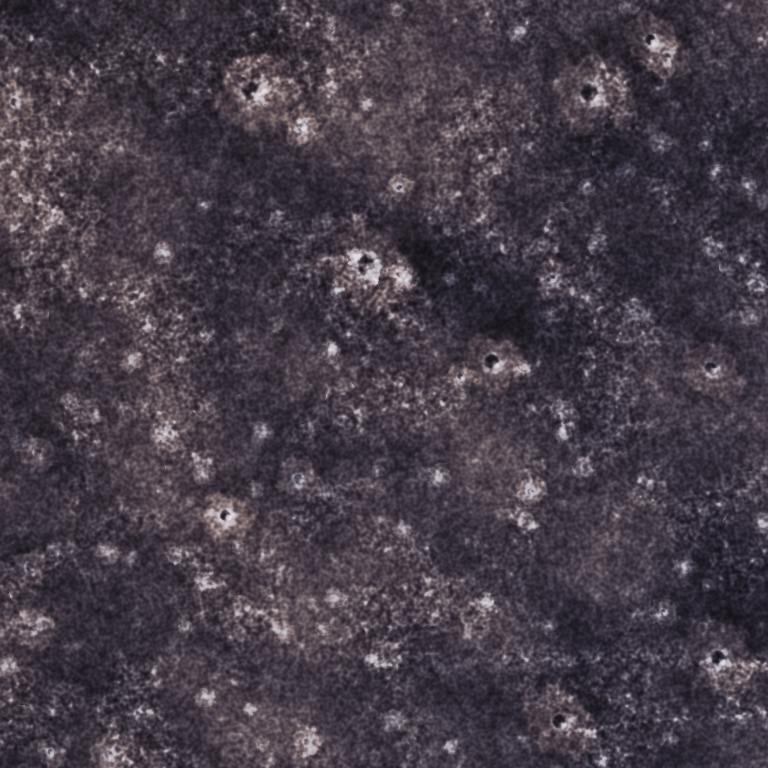
Give the GLSL for this texture, as a WebGL 2 fragment shader.

```glsl
#version 300 es
precision highp float;
// Dusty volcanic plain seen from above: dark grainy ground, pale specks and craters.
// Brightness is summed as a logarithm from gradient noise, scattered specks and three
// sizes of crater, then turned into a violet-grey to brown colour.

#define MEDIAN_TONE 0.225
#define GROUND_CONTRAST 0.62
#define GRAIN_CONTRAST 0.80
#define SPECK_CELLS 82.0
#define SPECK_GAIN 1.0
#define APRON_GAIN 0.34
#define HALO_GAIN 0.85
#define EDGE_WOBBLE 0.38
#define WARMTH 0.07
#define RIDGE_GAIN 0.45

uniform vec2 u_resolution;
out vec4 fragColor;

vec3 hash3(vec2 cell) {
  vec3 h = fract(cell.xyx * vec3(0.1031, 0.1030, 0.0973));
  h += dot(h, h.yxz + 33.33);
  return fract((h.xxy + h.yzz) * h.zyx);
}

vec2 gradientAt(vec2 cell) {
  float angle = 6.2832 * hash3(cell + 57.0).x;
  return vec2(cos(angle), sin(angle));
}

float gradientNoise(vec2 p) {
  vec2 i = floor(p), f = p - i, e = vec2(1.0, 0.0);
  vec2 w = f * f * f * (f * (f * 6.0 - 15.0) + 10.0);
  float a = dot(gradientAt(i), f), b = dot(gradientAt(i + e.xy), f - e.xy);
  float c = dot(gradientAt(i + e.yx), f - e.yx), d = dot(gradientAt(i + e.xx), f - e.xx);
  return mix(mix(a, b, w.x), mix(c, d, w.x), w.y);
}

vec2 turn(vec2 p, float angle) {
  return mat2(cos(angle), sin(angle), -sin(angle), cos(angle)) * p;
}

// Bright pebbles, denser where the cluster value is high.
float specks(vec2 p, float cluster) {
  vec2 g = p * SPECK_CELLS, cell = floor(g);
  float sum = 0.0;
  for (int n = 0; n < 9; n++) {
    vec2 c = cell + vec2(n % 3 - 1, n / 3 - 1);
    vec3 h = hash3(c + 311.0);
    float size = mix(0.18, 0.46, h.z * h.z);
    float present = step(hash3(c + 719.0).x, 0.07 + 0.26 * cluster);
    vec2 q = g - c - h.xy;
    sum += present * mix(0.5, 1.0, h.z) * exp(-dot(q, q) / (size * size));
  }
  return min(sum, 1.2);
}

// One size of crater. Returns log brightness, warmth.
vec2 craters(vec2 p, float cells, float chance, vec2 radii, float pit, float grain) {
  vec2 cell = floor(p * cells), sum = vec2(0.0);
  for (int n = 0; n < 9; n++) {
    vec2 c = cell + vec2(n % 3 - 1, n / 3 - 1);
    vec3 h = hash3(c + cells * 13.0), k = hash3(c + cells * 29.0);
    float radius = mix(radii.x, radii.y, h.z);
    vec2 q = (p - (c + 0.15 + 0.7 * h.xy) / cells) / radius;
    if (k.x > chance || dot(q, q) > 6.0) continue;
    // Ragged apron, some of them drawn out along the falling diagonal.
    vec2 s = turn(q, 0.7854);
    s.x /= 1.0 + 0.5 * k.y * k.y * pit;
    float core = length(q);
    float d = length(s) + EDGE_WOBBLE * gradientNoise(q * 1.7 + h.xy * 40.0)
            + 0.25 * gradientNoise(q * 4.5 + h.yz * 40.0);
    float apron = smoothstep(1.15, 0.72, d);
    float lip = exp(-pow((d - 0.8) / 0.13, 2.0));
    float shade = smoothstep(1.9, 0.9, length(q - vec2(0.25, 0.2))) * (1.0 - apron);
    float halo = exp(-(4.0 + 4.0 * pit) * core * core) * (0.5 + 0.6 * k.z) * (1.0 + 0.6 * grain);
    // Bowl: bright rim, shadow inside and a lit floor.
    float rim = exp(-pow((core - 0.27) / 0.09, 2.0));
    float shadow = smoothstep(0.27, 0.12, length(q - vec2(-0.05, 0.05)));
    float lit = smoothstep(0.18, 0.03, length(q - vec2(0.07, -0.06)));
    float tone = apron * APRON_GAIN + 0.1 * lip + halo * HALO_GAIN - 0.3 * shade * pit;
    tone += pit * (0.4 * rim - 1.5 * shadow + 1.5 * lit);
    sum += vec2(tone, apron * (0.2 + 0.6 * pit) - 1.2 * halo);
  }
  return sum;
}

void main() {
  vec2 p = gl_FragCoord.xy / min(u_resolution.x, u_resolution.y);
  // Broad ground, stretched along the falling diagonal.
  vec2 slope = turn(p, 0.56) * vec2(0.6, 1.0);
  float broad = gradientNoise(slope * 4.5 + 3.7);
  float patches = gradientNoise(slope * 11.0 + 21.0);
  float mottle = gradientNoise(turn(p, 1.1) * 22.0 + 8.0);
  float ground = broad + 0.75 * patches + 0.6 * mottle;
  // Fine grain, stronger in stony patches; octaves are turned to hide their grids.
  float cluster = smoothstep(-0.2, 0.45, gradientNoise(p * 7.0 + 50.0) + 0.7 * mottle);
  float grain = 0.6 * gradientNoise(turn(p, 0.4) * 52.0) + 0.8 * gradientNoise(turn(p, 0.9) * 105.0)
              + 0.8 * gradientNoise(turn(p, 1.4) * 185.0);
  float tone = GROUND_CONTRAST * ground + GRAIN_CONTRAST * grain * (0.75 + 0.5 * cluster);
  tone += SPECK_GAIN * specks(p, cluster) * (0.45 + 0.55 * cluster);
  // Craters, large to small.
  vec2 marks = craters(p, 5.0, 0.27, vec2(0.03, 0.056), 0.9, grain);
  marks += craters(p, 9.0, 0.25, vec2(0.015, 0.03), 0.4, grain);
  marks += craters(p, 20.0, 0.17, vec2(0.009, 0.017), 0.0, grain);
  tone += marks.x;
  // Two faint broken ridges near the lower right.
  for (int i = 0; i < 2; i++) {
    float n = float(i);
    float line = 0.03 + 0.12 * n + (0.11 - 0.15 * n) * (p.x - 0.6) + 0.012 * patches;
    float ridge = exp(-pow((p.y - line) / (0.004 + 0.006 * n), 2.0)) * smoothstep(0.58, 0.75, p.x);
    tone += RIDGE_GAIN * ridge * (0.7 + mottle + grain);
  }
  // Log brightness to colour: violet shadows, brown dust, cool white highlights.
  float light = clamp(min(MEDIAN_TONE * exp(tone), 0.46 + 0.2 * tone), 0.07, 0.88);
  vec3 tint = mix(vec3(1.11, 0.95, 1.2), vec3(1.07, 0.97, 1.04), smoothstep(0.14, 0.45, light));
  tint = mix(tint, vec3(1.01, 0.98, 1.02), smoothstep(0.5, 0.75, light));
  float warm = 0.9 * broad + 0.6 * patches + 0.5 * (0.5 - p.x) + 0.25 * (p.y - 0.5) + marks.y;
  warm = clamp(warm, -0.8, 1.0) * (1.0 - 0.7 * smoothstep(0.4, 0.65, light));
  fragColor = vec4(light * (tint + WARMTH * warm * vec3(0.9, -0.1, -1.1)), 1.0);
}
```
